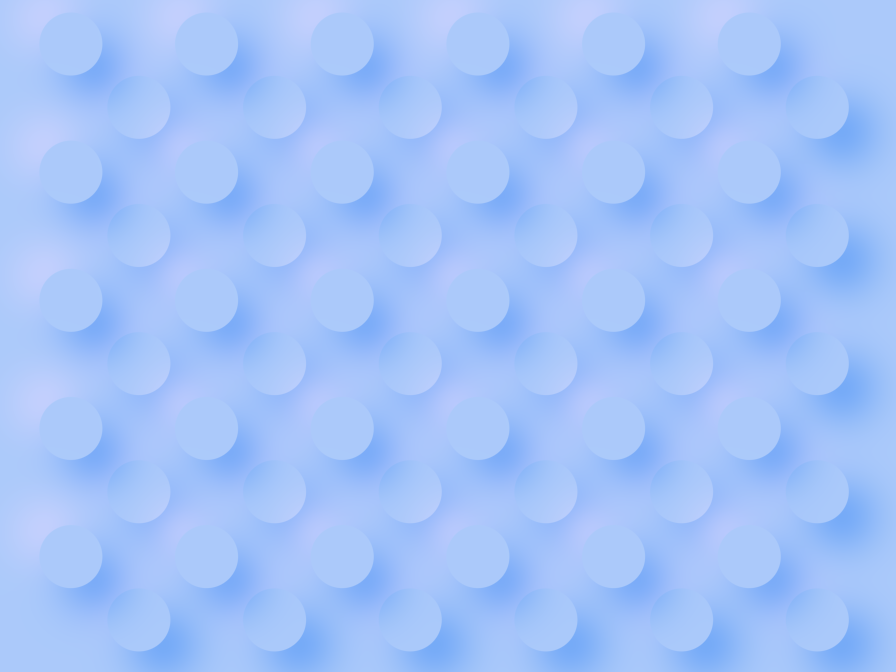
A WebGL 2 fragment shader for this pattern:

```glsl
#version 300 es
precision highp float;
// Soft raised discs on pale blue: two staggered grids of 6 x 5 dots.
// Each dot paints a light glow up-left, a blue shadow down-right and a flat
// disc; the second grid is painted later, so its glows tint the first discs.

uniform vec2 u_resolution;
out vec4 fragColor;

// Layout, with the canvas height as the unit
const int COLUMNS = 6;
const int ROWS = 5;
const vec2 PITCH = vec2(0.2019, 0.1907);
const vec2 FIRST_DOT = vec2(0.1055, 0.9345);
const vec2 STAGGER = vec2(0.1012, -0.0942);
const float RADIUS = 0.0469;
const float BLUR = 0.033;
const vec2 SHADOW_OFFSET = vec2(0.036, -0.036);

const vec3 BASE = vec3(0.67, 0.79, 0.98);
const vec3 SHADE = vec3(0.36, 0.61, 0.965);
const vec3 GLOW = vec3(0.82, 0.83, 1.0);

// Coverage of a Gaussian-blurred disc, keeping the disc's total weight
float blurredDisc(vec2 p, float radius, float sigma) {
  float variance = sigma * sigma + 0.25 * radius * radius;
  return 0.5 * radius * radius / variance * exp(-0.5 * dot(p, p) / variance);
}

// Coverage of a sharp disc with a smoothed edge
float disc(vec2 p, float radius, float pixel) {
  return 1.0 - smoothstep(-0.75 * pixel, 0.75 * pixel, length(p) - radius);
}

vec3 paintDot(vec3 color, vec2 p, float pixel) {
  color = mix(color, GLOW, blurredDisc(p + SHADOW_OFFSET, RADIUS, BLUR));
  color = mix(color, SHADE, blurredDisc(p - SHADOW_OFFSET, RADIUS, BLUR));
  return mix(color, BASE, disc(p, RADIUS, pixel));
}

// Rows run downward and columns run to the right
vec3 paintGrid(vec3 color, vec2 p, vec2 firstDot, float pixel) {
  for (int row = 0; row < ROWS; row++) {
    for (int column = 0; column < COLUMNS; column++) {
      vec2 center = firstDot + PITCH * vec2(float(column), -float(row));
      color = paintDot(color, p - center, pixel);
    }
  }
  return color;
}

void main() {
  float pixel = 1.0 / u_resolution.y;
  vec2 p = gl_FragCoord.xy * pixel;

  vec3 color = paintGrid(BASE, p, FIRST_DOT + STAGGER, pixel);
  color = paintGrid(color, p, FIRST_DOT, pixel);
  fragColor = vec4(color, 1.0);
}
```
